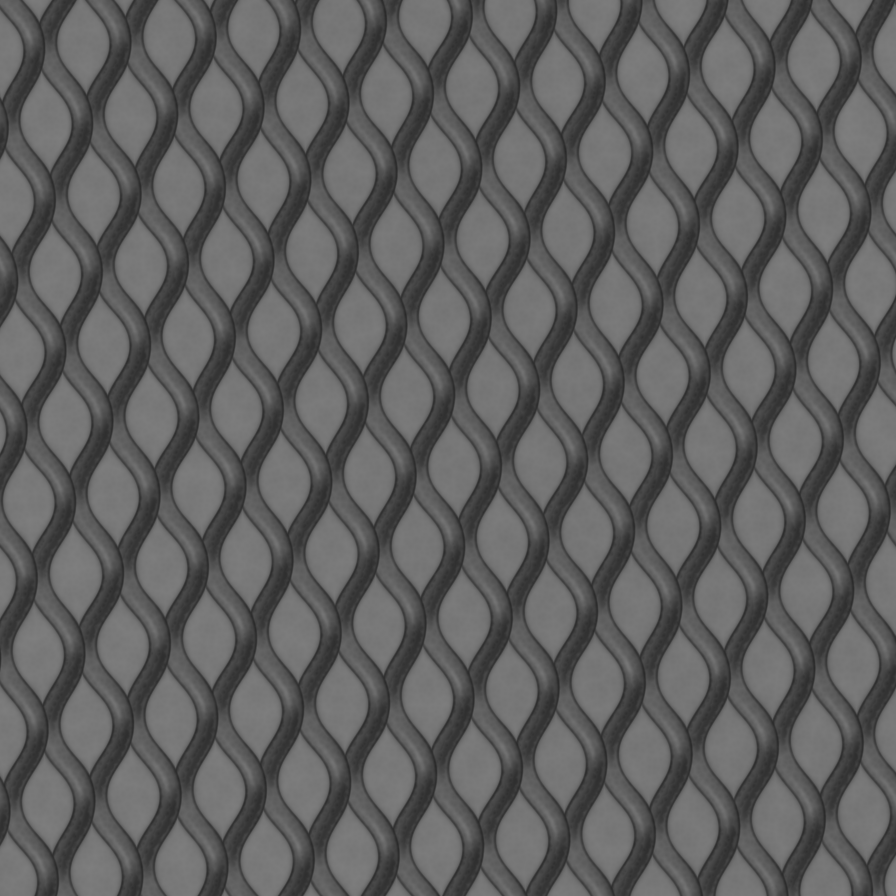
This texture is drawn by a three.js fragment shader. Its source:

```glsl
// Expanded steel mesh over a flat grey plate, lit from the upper right.
// Wavy strands run up a slanted lattice, neighbours half a period apart; the
// strand bending right overlaps its neighbour, and cellular noise adds wear.
#define ORIGIN vec2(0.0749, 0.8654)   // centre of one right bend
#define ACROSS vec2(0.0952, 0.0076)   // lattice step between equal strands
#define UP vec2(-0.0112, 0.1680)      // one full wave along a strand
#define SWING 0.181                   // wave amplitude in ACROSS units
#define HALF_WIDTH 0.0120             // half thickness of a strand
#define SOFT 0.0013                   // edge smoothing
#define PLATE_TONE 0.472
#define LIT_TONE 0.350
#define SHADE_TONE 0.262
#define WEAR 0.035
#define TAU 6.2831853

varying vec2 vUv;

vec2 hash2(vec2 p) {
  vec2 q = vec2(dot(p, vec2(127.1, 311.7)), dot(p, vec2(269.5, 183.3)));
  return fract(sin(q) * 43758.5);
}

// Distance to the nearest scattered point
float cellular(vec2 p) {
  vec2 cell = floor(p), f = fract(p);
  float nearest = 2.0;
  for (int y = -1; y <= 1; y++) {
    for (int x = -1; x <= 1; x++) {
      vec2 o = vec2(float(x), float(y));
      nearest = min(nearest, length(o + hash2(cell + o) - f));
    }
  }
  return nearest;
}

float bell(float x, float width) {
  return exp(-x * x / (width * width));
}

// Canvas position to lattice coordinates
vec2 toLattice(vec2 p) {
  float det = ACROSS.x * UP.y - ACROSS.y * UP.x;
  return vec2(p.x * UP.y - p.y * UP.x, ACROSS.x * p.y - ACROSS.y * p.x) / det;
}

// Signed distance across strand j in x, wave phase in y
vec2 strand(vec2 q, float j) {
  float phase = TAU * (q.y - 0.5 * j);
  float c = cos(phase);
  float wave = c * (1.1 - 0.1 * c * c);
  float rate = -TAU * sin(phase) * (1.1 - 0.3 * c * c);
  float slope = (SWING * rate * ACROSS.x + UP.x) / UP.y;
  float offset = (q.x - 0.5 * j - SWING * wave) * ACROSS.x;
  return vec2(offset * inversesqrt(1.0 + slope * slope), phase);
}

// Steel tone: x runs -1 to 1 across the strand
float steelTone(float x, float phase, float grain) {
  float rightBend = 0.5 + 0.5 * cos(phase);
  float facing = smoothstep(-0.65, 0.65, sin(phase));
  float lit = LIT_TONE + 0.10 * rightBend * bell(x + 0.30, 0.28)
            - 0.11 * rightBend * smoothstep(0.2, 0.9, x);
  float streak = 0.012 * sin(9.0 * x + 2.0 * sin(phase) + 4.0 * grain);
  float shade = SHADE_TONE - 0.075 * bell(x - 0.30, 0.45) + streak;
  float tone = mix(shade, lit, facing) + 0.03 * (1.0 - rightBend);
  tone *= 1.0 - 0.36 * smoothstep(0.68, 1.0, abs(x));
  return tone + WEAR * (grain - 0.45);
}

void main() {
  vec2 p = vUv - ORIGIN;
  float grain = cellular(vUv * 150.0);
  float mottle = cellular(vUv * 38.0);

  // Small drift so that repeats are not identical
  vec2 drift = 0.0007 * vec2(sin(31.0 * p.y + 17.0 * p.x), sin(27.0 * p.x - 13.0 * p.y));
  vec2 q = toLattice(p + drift);
  float first = floor(2.0 * q.x) - 1.0;

  // Plate with faint blotches, darkened beside the steel
  float gap = 1.0;
  for (int i = 0; i < 4; i++) {
    gap = min(gap, abs(strand(q, first + float(i)).x) - HALF_WIDTH);
  }
  float tone = PLATE_TONE + 0.025 * (mottle - 0.45) + 0.014 * (grain - 0.45);
  tone += 0.006 * sin(5.0 * vUv.x + 3.0 * vUv.y);
  tone *= 1.0 - 0.30 * exp(-max(gap, 0.0) / 0.0022);

  // Left bends first, then the right bends that overlap them
  for (int layer = 0; layer < 2; layer++) {
    for (int i = 0; i < 4; i++) {
      vec2 s = strand(q, first + float(i));
      float onLayer = step(0.0, cos(s.y));
      if (abs(onLayer - float(layer)) < 0.5) {
        float cover = 1.0 - smoothstep(-SOFT, SOFT, abs(s.x) - HALF_WIDTH);
        float steel = steelTone(s.x / HALF_WIDTH, s.y, grain);
        tone = mix(tone, steel, cover);
      }
    }
  }

  gl_FragColor = vec4(vec3(tone), 1.0);
}
```
